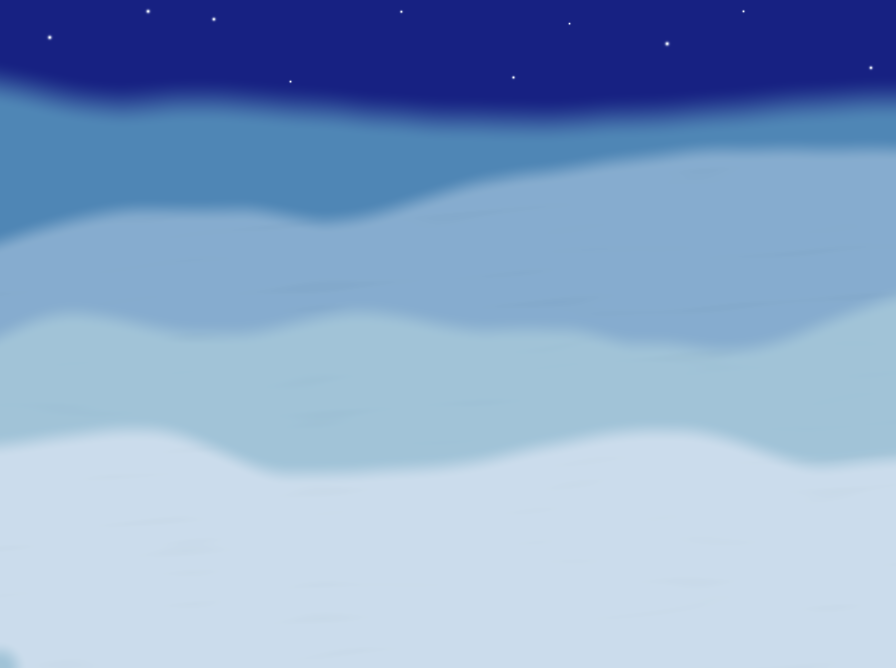
Reproduce this background procedurally as a Shadertoy shader.

```glsl
// Soft layered snow hills under a deep blue night sky with a few stars.

const vec3 NIGHT = vec3(0.090, 0.130, 0.510);
const vec3 FAR_HILL = vec3(0.310, 0.525, 0.710);
const vec3 MID_HILL = vec3(0.527, 0.676, 0.810);
const vec3 NEAR_HILL = vec3(0.630, 0.765, 0.845);
const vec3 SNOW = vec3(0.797, 0.864, 0.925);
const vec3 STAR_COLOR = vec3(0.95, 0.97, 1.0);

const float HAZE_SOFTNESS = 0.036;
const float HILL_SOFTNESS = 0.019;
const float WOBBLE = 0.003;
const float STREAK_STRENGTH = 0.012;
const int STAR_COUNT = 10;
const float STAR_RADIUS = 0.0024;

float hash(float n) {
    return fract(sin(n * 127.1) * 437.585);
}

vec2 gradientAt(vec2 cell) {
    float angle = 6.28318 * hash(dot(cell, vec2(1.0, 57.3)));
    return vec2(cos(angle), sin(angle));
}

float gradientNoise(vec2 p) {
    vec2 i = floor(p), f = fract(p);
    vec2 u = f * f * f * (f * (f * 6.0 - 15.0) + 10.0);
    vec2 e = vec2(1.0, 0.0);
    float low = mix(dot(gradientAt(i), f), dot(gradientAt(i + e.xy), f - e.xy), u.x);
    float high = mix(dot(gradientAt(i + e.yx), f - e.yx), dot(gradientAt(i + e.xx), f - e.xx), u.x);
    return mix(low, high, u.y);
}

// A smooth climb (or drop, if negative) between two x positions
float slope(float x, float from, float to, float rise) {
    return rise * smoothstep(from, to, x);
}

float hazeRidge(float x) {
    return 0.885 + slope(x, -0.06, 0.14, -0.042) + slope(x, 0.13, 0.20, 0.007)
        + slope(x, 0.20, 0.56, -0.030) + slope(x, 0.58, 1.05, 0.034);
}

float midRidge(float x) {
    return 0.613 + slope(x, -0.10, 0.16, 0.073) + slope(x, 0.27, 0.37, -0.019)
        + slope(x, 0.35, 0.60, 0.071) + slope(x, 0.55, 0.82, 0.038);
}

float nearRidge(float x) {
    return 0.453 + slope(x, -0.10, 0.085, 0.077) + slope(x, 0.085, 0.22, -0.030)
        + slope(x, 0.26, 0.40, 0.033) + slope(x, 0.39, 0.55, -0.026)
        + slope(x, 0.63, 0.71, -0.021) + slope(x, 0.74, 0.81, -0.010)
        + slope(x, 0.81, 1.04, 0.085);
}

float snowRidge(float x) {
    return 0.3275 + slope(x, -0.06, 0.16, 0.030) + slope(x, 0.165, 0.325, -0.068)
        + slope(x, 0.33, 0.45, 0.007) + slope(x, 0.44, 0.74, 0.059)
        + slope(x, 0.755, 0.92, -0.052) + slope(x, 0.92, 1.02, 0.012);
}

// Coverage below a ridge line with a feathered edge
float below(float y, float ridge, float softness) {
    return 1.0 - smoothstep(ridge - softness, ridge + softness, y);
}

float stars(vec2 uv, float aspect) {
    float light = 0.0;
    for (int i = 0; i < STAR_COUNT; i++) {
        float n = float(i);
        float x = (n + 0.2 + 0.6 * hash(n + 3.0)) / float(STAR_COUNT);
        float y = mix(0.87, 0.99, hash(n + 41.0));
        float radius = STAR_RADIUS * mix(0.6, 1.3, hash(n + 17.0));
        vec2 offset = (uv - vec2(x, y)) * vec2(aspect, 1.0);
        light += exp(-dot(offset, offset) / (radius * radius));
    }
    return min(light, 1.0);
}

void mainImage(out vec4 fragColor, in vec2 fragCoord) {
    vec2 uv = fragCoord / iResolution.xy;
    float aspect = iResolution.x / iResolution.y;
    float wobble = WOBBLE * gradientNoise(uv * vec2(14.0, 5.0));
    float y = uv.y + wobble;

    // Night sky and stars
    vec3 color = mix(NIGHT, STAR_COLOR, stars(uv, aspect));

    // Hills from far to near
    color = mix(color, FAR_HILL, below(y, hazeRidge(uv.x), HAZE_SOFTNESS));
    color = mix(color, MID_HILL, below(y, midRidge(uv.x), HILL_SOFTNESS));
    color = mix(color, NEAR_HILL, below(y, nearRidge(uv.x), HILL_SOFTNESS));
    color = mix(color, SNOW, below(y, snowRidge(uv.x), HILL_SOFTNESS));

    // Bare patch in the lower left corner
    float corner = length(uv * vec2(aspect, 1.0));
    color = mix(color, NEAR_HILL, 1.0 - smoothstep(0.008, 0.042, corner));

    // Faint brush streaks on the hills
    float streak = smoothstep(0.25, 0.6, gradientNoise(uv * vec2(7.0, 42.0) + vec2(0.0, -uv.x * 4.0)));
    color -= STREAK_STRENGTH * streak * below(y, midRidge(uv.x), HILL_SOFTNESS);

    fragColor = vec4(color, 1.0);
}
```
